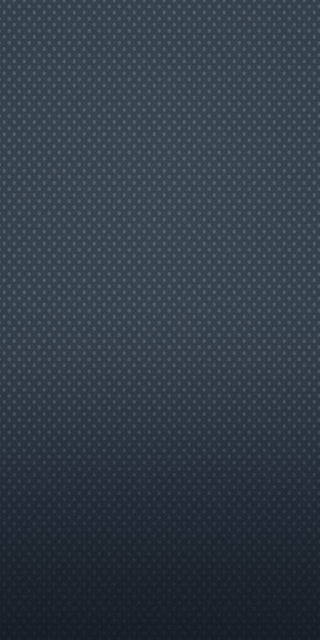
Reproduce this pattern procedurally as a Shadertoy shader.

```glsl
// Staggered rows of small pale oval dots on a slate-blue ground.
// Two interleaved lattices give the dots; a vertical fade, a soft glow
// and fine grain shade the ground, and the dots dim towards the bottom.

#define REPEATS vec2(32.0, 52.6)          // lattice cells across and down
#define PHASE vec2(0.42, 0.03)            // first dot centre, in cells from top left
#define DOT_RADIUS 0.165                  // in cells
#define SLATE vec3(0.205, 0.250, 0.290)
#define DEEP vec3(0.088, 0.115, 0.155)
#define DOT_LIGHT vec3(0.105, 0.107, 0.103)
#define FADE vec2(0.45, 1.05)             // start and end of the fade, from the top
#define GLOW 0.026
#define GRAIN 0.012

float hash(vec2 p) {
    vec3 q = fract(vec3(p.xyx) * 0.1031);
    q += dot(q, q.yzx + 33.33);
    return fract((q.x + q.y) * q.z);
}

// Distance to the nearest centre of a unit lattice
float latticeDistance(vec2 p) {
    return length(fract(p + 0.5) - 0.5);
}

// Coverage of both staggered lattices
float dots(vec2 p, float pixel) {
    float d = min(latticeDistance(p), latticeDistance(p + 0.5));
    return 1.0 - smoothstep(-0.6 * pixel, 0.6 * pixel, d - DOT_RADIUS);
}

void mainImage(out vec4 fragColor, in vec2 fragCoord) {
    vec2 uv = fragCoord / iResolution.xy;
    uv.y = 1.0 - uv.y;

    // Ground: fade to the bottom, glow in the upper middle
    float fade = smoothstep(FADE.x, FADE.y, uv.y);
    vec3 color = mix(SLATE, DEEP, fade);
    vec2 fromGlow = (uv - vec2(0.5, 0.27)) / vec2(0.55, 0.32);
    color += GLOW * (exp(-dot(fromGlow, fromGlow)) - 0.25) * (1.0 - fade);

    // Dots, each with a slightly different strength
    vec2 cell = uv * REPEATS - PHASE;
    float pixel = max(REPEATS.x / iResolution.x, REPEATS.y / iResolution.y);
    float strength = mix(1.0, 0.22, fade);
    strength *= 0.94 + 0.12 * hash(floor(cell * 2.0 + 0.5) + 100.0);
    color += DOT_LIGHT * strength * dots(cell, pixel);

    // Fine grain, fixed to the canvas
    color += GRAIN * (hash(floor(uv * REPEATS * 8.0)) - 0.5);

    fragColor = vec4(clamp(color, 0.0, 1.0), 1.0);
}
```
